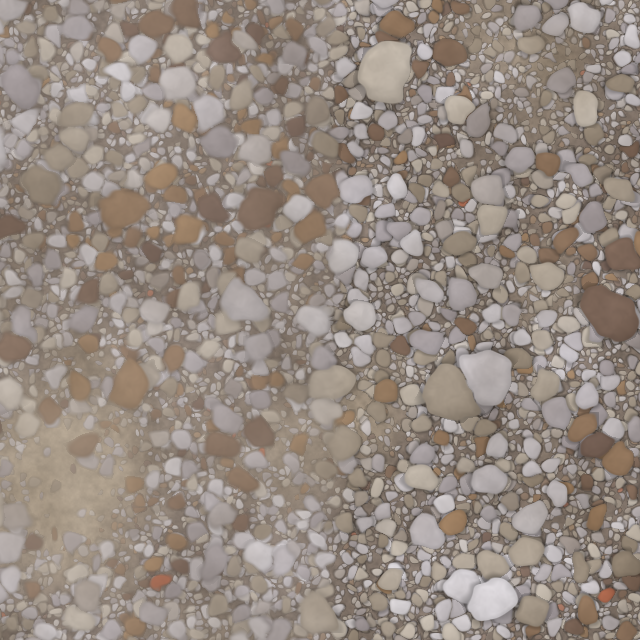
Give the GLSL for this texture, as a Shadertoy shader.

```glsl
// Weathered gravel: pale, beige and rusty pebbles over sandy soil.
// Rounded Voronoi stones are stacked from fine grit to large pebbles;
// the left side is softer and hazier, the right side crisp with dark gaps.

const vec3 SOIL = vec3(0.455, 0.405, 0.375);
const vec3 SAND = vec3(0.645, 0.585, 0.505);
const vec3 HAZE = vec3(0.63, 0.59, 0.56);

struct Stone {
    float inside;  // signed distance in canvas units, positive inside
    vec2 offset;   // position relative to the centre, in cells
    vec2 centre;   // centre in canvas units
    vec2 id;
};

vec3 hash3(vec2 p) {
    vec3 q = fract(p.xyx * vec3(0.1031, 0.1030, 0.0973));
    q += dot(q, q.yxz + 33.33);
    return fract((q.xxy + q.yzz) * q.zyx);
}

float valueNoise(vec2 p) {
    vec2 i = floor(p), f = fract(p);
    f = f * f * (3.0 - 2.0 * f);
    return mix(mix(hash3(i).x, hash3(i + vec2(1, 0)).x, f.x),
               mix(hash3(i + vec2(0, 1)).x, hash3(i + vec2(1, 1)).x, f.x), f.y);
}

float layeredNoise(vec2 p) {
    return 0.55 * valueNoise(p) + 0.3 * valueNoise(p * 2.1 + 7.3)
         + 0.15 * valueNoise(p * 4.3 + 19.1);
}

float blob(vec2 p, vec2 centre, float radius) {
    vec2 d = (p - centre) / radius;
    return exp(-dot(d, d));
}

// Where sand buries the larger pebbles, 0 to 1
float sandCover(vec2 p) {
    float patches = blob(p, vec2(0.09, 0.26), 0.15) + 0.6 * blob(p, vec2(0.80, 0.95), 0.12)
                  + 0.6 * blob(p, vec2(0.58, 0.38), 0.08) + 0.5 * blob(p, vec2(0.44, 0.30), 0.10);
    return clamp(patches + 0.9 * (layeredNoise(p * 7.0) - 0.56), 0.0, 1.0);
}

vec2 cellPoint(vec2 cell, float salt) {
    return 0.12 + 0.76 * hash3(cell + salt).xy;
}

// Nearest stone: a softened Voronoi cell trimmed by a turned ellipse
Stone findStone(vec2 p, float scale, float salt) {
    vec2 q = p * scale, base = floor(q), f = fract(q);
    vec2 nearest = vec2(9.0), cell = vec2(0.0);
    for (int y = -1; y <= 1; y++)
    for (int x = -1; x <= 1; x++) {
        vec2 o = vec2(x, y);
        vec2 r = o + cellPoint(base + o, salt) - f;
        if (dot(r, r) < dot(nearest, nearest)) { nearest = r; cell = o; }
    }
    float crowd = 0.0;
    for (int y = -1; y <= 1; y++)
    for (int x = -1; x <= 1; x++) {
        if (x == 0 && y == 0) continue;
        vec2 o = cell + vec2(x, y);
        vec2 r = o + cellPoint(base + o, salt) - f;
        crowd += exp(-16.0 * dot(0.5 * (nearest + r), normalize(r - nearest)));
    }
    vec3 shape = hash3(base + cell + salt + 41.7);
    float turn = shape.x * 6.2832;
    vec2 axis = vec2(cos(turn), sin(turn));
    vec2 local = vec2(dot(nearest, axis), dot(nearest, vec2(-axis.y, axis.x)));
    local.y *= 1.0 + 0.7 * shape.y;
    float ellipse = mix(0.40, 0.66, shape.z) - length(local);
    float edge = -log(crowd + exp(-16.0 * ellipse)) / 16.0;
    return Stone((edge - 0.005) / scale, -nearest, p + nearest / scale, base + cell + salt);
}

vec3 stoneColor(vec2 id, float warmth) {
    vec3 pick = hash3(id + 83.1), tone = hash3(id + 137.9);
    vec3 grey = mix(vec3(0.60, 0.565, 0.57), vec3(0.80, 0.78, 0.785), tone.x);
    vec3 beige = mix(vec3(0.56, 0.505, 0.44), vec3(0.75, 0.71, 0.66), tone.x);
    vec3 rust = mix(vec3(0.44, 0.36, 0.32), vec3(0.61, 0.49, 0.37), tone.y);
    vec3 color = mix(beige, grey, smoothstep(0.25, 0.55, pick.x));
    color = mix(color, rust, step(pick.y, warmth));
    return mix(color, vec3(0.66, 0.40, 0.30), step(pick.z, 0.003));
}

vec3 addStones(vec3 under, vec2 p, float scale, float salt, float density, float warmth, float crisp) {
    Stone s = findStone(p, scale, salt);
    float present = step(hash3(s.id + 211.3).x, density * (1.0 - 0.9 * sandCover(s.centre)));
    float blur = min(mix(0.0042, 0.0018, crisp), 0.16 / scale);
    float mask = present * smoothstep(-blur, blur, s.inside);
    float shadow = present * smoothstep(-0.15 / scale - blur, 0.0, s.inside);
    // Rusty stones gather in clusters
    float cluster = smoothstep(0.38, 0.68, layeredNoise(s.centre * 6.0 + 31.0));
    vec3 color = stoneColor(s.id, warmth * (0.2 + 1.7 * cluster));
    color = mix(color, HAZE, 0.35 * smoothstep(30.0, 95.0, scale));
    color *= 1.0 + 0.10 * dot(s.offset, vec2(-0.5, 0.85));
    color *= 0.92 + 0.08 * smoothstep(0.0, 0.14 / scale, s.inside);
    color *= 0.95 + 0.10 * layeredNoise(p * 70.0 + salt);
    under *= 1.0 - mix(0.09, 0.23, crisp) * shadow;
    return mix(under, color, mask);
}

void mainImage(out vec4 fragColor, in vec2 fragCoord) {
    vec2 uv = fragCoord / iResolution.y;
    float crisp = smoothstep(0.51, 0.55, uv.x + 0.012 * sin(uv.y * 17.0));
    vec2 p = uv + 0.0022 * vec2(sin(uv.y * 130.0 + 3.0 * sin(uv.x * 61.0)),
                                sin(uv.x * 117.0 + 3.0 * sin(uv.y * 73.0)));

    // Soil and sand
    float sand = sandCover(uv);
    vec3 color = mix(SOIL, SAND, clamp(0.2 + 0.9 * sand, 0.0, 1.0));
    color *= 0.87 + 0.26 * layeredNoise(uv * 100.0);

    // Grit first, then ever larger pebbles
    color = addStones(color, p, 92.0, 11.0, 0.82, 0.14, crisp);
    color = addStones(color, p, 52.0, 57.0, 0.66, 0.13, crisp);
    color = addStones(color, p, 31.0, 103.0, 0.62, 0.17, crisp);
    color = addStones(color, p, 19.0, 151.0, 0.38, 0.28, crisp);
    color = addStones(color, p, 11.0, 197.0, 0.10, 0.60, crisp);

    // Sandy film, haze on the soft side, and broad patches of light and damp
    color = mix(color, SAND, 0.32 * sand);
    color = mix(color, HAZE, mix(0.16, 0.0, crisp));
    float patches = layeredNoise(uv * 9.0 + 53.0) - 0.5;
    color *= 1.0 + 0.30 * patches * vec3(0.9, 1.0, 1.15);
    fragColor = vec4(color, 1.0);
}
```
